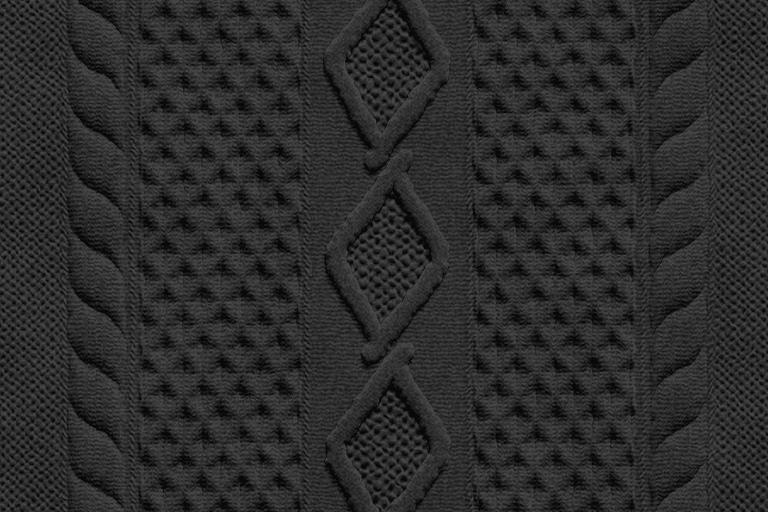
Give the GLSL for this texture, as a Shadertoy shader.

```glsl
// Charcoal cable-knit fabric: a chain of crossed diamonds, flanked by honeycomb,
// rope cables and moss stitch. A height field made of panels, mirrored about
// AXIS, is lit from above. Fabric space is 768 x 512, y pointing down.

#define AXIS 388.0
#define DIAMOND_PERIOD 193.0
#define BAND_RADIUS 10.5
#define HONEYCOMB_CELL vec2(38.3, 47.2)
#define ROPE_PERIOD 59.5
#define MOSS_PERIOD vec2(10.0, 9.0)
#define ROW_PERIOD 4.4
#define SHADOW_REACH 7.0
#define WOOL_TONE 0.182
#define RELIEF 0.08
#define CAVITY 0.022
#define FUZZ 0.095

const float TAU = 6.2831853;

float hash(vec2 p) {
    vec3 q = fract(p.xyx * 0.1031);
    q += dot(q, q.yzx + 33.33);
    return fract((q.x + q.y) * q.z);
}

float noise(vec2 p) {
    vec2 i = floor(p), f = fract(p);
    f = f * f * (3.0 - 2.0 * f);
    return mix(mix(hash(i), hash(i + vec2(1, 0)), f.x),
               mix(hash(i + vec2(0, 1)), hash(i + vec2(1, 1)), f.x), f.y);
}

float segment(vec2 p, vec2 a, vec2 b) {
    vec2 d = b - a;
    return length(p - a - d * clamp(dot(p - a, d) / dot(d, d), 0.0, 1.0));
}

// Soft window that is one between a and b
float panel(float x, float a, float b) {
    return smoothstep(a - 2.0, a + 2.0, x) * (1.0 - smoothstep(b - 2.0, b + 2.0, x));
}

float purlRows(vec2 p) {
    return 0.5 * sin(TAU * p.y / ROW_PERIOD + 0.5 * sin(TAU * p.x / 8.0));
}

float knitVees(vec2 p) {
    return 0.3 * sin(TAU * (p.y + 5.0 * abs(fract(p.x / 6.0) - 0.5)) / ROW_PERIOD);
}

// Alternating seed-like bumps
float moss(vec2 p) {
    vec2 w = sin(TAU * p / MOSS_PERIOD);
    float seed = w.x * w.y;
    return 2.1 * seed - 0.9 * seed * seed + 0.5 * w.y;
}

// Distance to the arms of one diamond; two arms overshoot at the crossings
float diamondArms(vec2 q) {
    vec2 upper = vec2(52, -8), lower = vec2(52, 8);
    float d = 1e3;
    for (float side = -1.0; side < 2.0; side += 2.0) {
        d = min(d, segment(side * q, upper, lower));
        d = min(d, segment(side * q, lower, vec2(-16, 98)));
        d = min(d, segment(side * q, upper, vec2(8, -83)));
    }
    return d;
}

float diamondPanel(vec2 p) {
    vec2 q = vec2(p.x - AXIS, p.y - 257.0);
    float cell = floor(q.y / DIAMOND_PERIOD + 0.5);
    float arms = 1e3;
    for (float i = -1.0; i < 2.0; i++)
        arms = min(arms, diamondArms(q - vec2(0, (cell + i) * DIAMOND_PERIOD)));
    arms += 2.0 * noise(p / 5.0) - 1.0;
    q.y -= cell * DIAMOND_PERIOD;
    float inside = 1.0 - smoothstep(0.92, 1.0, abs(q.x) / 55.0 + abs(q.y) / 94.0);
    vec2 loose = 3.0 * vec2(noise(p / 8.0 + 31.0), noise(p / 8.0 + 77.0));
    float ground = mix(purlRows(p), 1.6 * moss((p + loose) * vec2(0.72, 0.8)) - 2.0, inside);
    float t = clamp(arms / BAND_RADIUS, 0.0, 1.0);
    float band = 9.0 * (1.0 - t * t * t) + 0.7 * knitVees(p);
    return mix(ground, band, 1.0 - smoothstep(0.9, 1.0, t));
}

// Trellis of ridges; every cell is a pocket, deepest below its upper corner
float honeycomb(float x, float y) {
    vec2 c = (vec2(x, y) - vec2(109, 207)) / HONEYCOMB_CELL;
    float u = abs(sin(0.5 * TAU * (c.x + c.y))), v = abs(sin(0.5 * TAU * (c.x - c.y)));
    float ridge = pow(max(u, v), 3.5);
    float row = floor(c.y * 2.0 + 0.5);
    float across = fract(c.x + 0.5 * row + 0.5) - 0.5;
    float along = c.y * 2.0 - row;
    float hole = exp(-75.0 * across * across - 16.0 * (along + 0.2) * (along + 0.2));
    float stem = exp(-abs(across) * 26.0) * smoothstep(-0.3, 0.0, along)
               * (1.0 - smoothstep(0.2, 0.5, along));
    return 6.0 * ridge - 3.2 * hole - 2.5 * stem + knitVees(vec2(x, y));
}

// Overlapping S-shaped lobes that climb outwards
float rope(float x, float y) {
    float s = clamp((x - 291.0) / 29.0, -1.0, 1.0);
    float f = fract((y - 12.0 + 14.0 * s + 17.0 * s * s * s) / ROPE_PERIOD);
    float lobe = 1.0 - pow(abs(2.0 * f - 1.0), 3.0);
    float body = 1.0 - s * s * s * s;
    return body * (1.0 + 10.0 * lobe + knitVees(vec2(x, y + 14.0 * s)));
}

// Narrow column of twisted stitches
float twistColumn(float x, float y, float center) {
    float d = (x - center) / 2.6;
    return exp(-d * d) * (1.7 + 1.1 * sin(TAU * (y + x) / 7.0));
}

float height(vec2 p) {
    // Hand-knit irregularity, broad and per stitch
    p += 3.0 * vec2(noise(p / 32.0), noise(p / 32.0 + 57.0)) - 1.5;
    p += 2.4 * vec2(noise(p / 7.0 + 13.0), noise(p / 7.0 + 91.0)) - 1.2;
    float x = abs(p.x - AXIS), y = p.y;
    float h = purlRows(p) * panel(x, 76.0, 322.0);
    h += diamondPanel(p) * panel(x, -9.0, 76.0);
    h += honeycomb(x, y) * panel(x, 87.0, 247.0);
    h += rope(x, y) * panel(x, 262.0, 320.0);
    h += moss(p) * panel(x, 326.0, 900.0);
    h += twistColumn(x, y, 81.0) + twistColumn(x, y, 255.0) + twistColumn(x, y, 323.0);
    return h;
}

void mainImage(out vec4 fragColor, in vec2 fragCoord) {
    vec2 uv = fragCoord / iResolution.xy;
    vec2 p = vec2(uv.x, 1.0 - uv.y) * vec2(768, 512);
    vec2 toLight = normalize(vec2(0.25, -0.97));

    // Slope lighting, darkened cavities and a short cast shadow
    float h = height(p);
    vec2 e = vec2(1.2, 0);
    float right = height(p + e), left = height(p - e);
    float below = height(p + e.yx), above = height(p - e.yx);
    vec2 slope = vec2(right - left, below - above) / (2.0 * e.x);
    float lit = clamp(-dot(slope, toLight), -1.3, 0.8);
    float cavity = clamp((right + left + below + above - 4.0 * h) / (e.x * e.x), -2.0, 2.5);
    float shadow = max(height(p + toLight * SHADOW_REACH) - h - 0.5, 0.0);
    float tone = WOOL_TONE + RELIEF * lit - CAVITY * cavity - 0.015 * min(shadow, 9.0);

    // Wool fuzz and uneven dye
    tone += FUZZ * (noise(p / 1.7) - 0.5) + 0.03 * (noise(p / 45.0) - 0.5);
    fragColor = vec4(vec3(clamp(tone, 0.03, 0.28)), 1.0);
}
```
